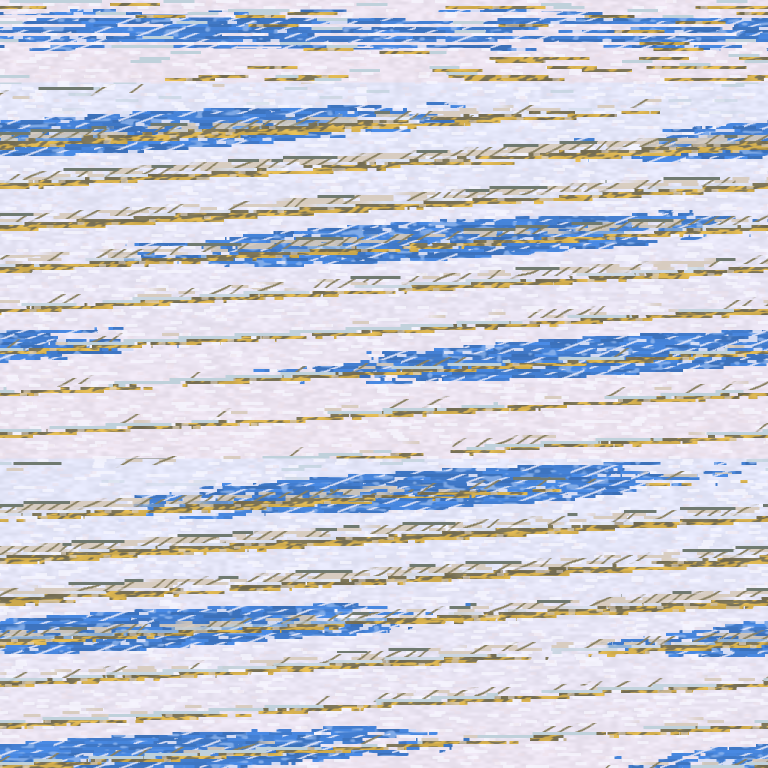
Write a WebGL 2 fragment shader that draws this texture.

```glsl
#version 300 es
precision highp float;

uniform vec2 u_resolution;
out vec4 fragColor;

#define ROWS 256.0          // woven rows over the height
#define TURNS 18.5          // sloping lines over the height
#define LINE_OFFSET -2.5
#define HEADER 0.107        // depth of the level strip at the top
#define BAND 0.49           // depth of one sloping band
#define PATCH_PERIOD 3.0    // patch spacing along the winding line
#define PATCH_CENTER 0.55
#define PATCH_SWAY 0.34     // uneven spacing of the patches
#define PATCH_LENGTH 0.36
#define PATCH_HEIGHT 0.44

const vec3 WHITE = vec3(0.97, 0.97, 1.0);
const vec3 COOL = vec3(0.89, 0.90, 0.975);
const vec3 ROSE = vec3(0.925, 0.89, 0.94);
const vec3 BLUE = vec3(0.26, 0.49, 0.81);
const vec3 SKY = vec3(0.56, 0.71, 0.93);
const vec3 GOLD = vec3(0.86, 0.71, 0.32);
const vec3 UMBER = vec3(0.48, 0.45, 0.34);
const vec3 BEIGE = vec3(0.84, 0.79, 0.73);
const vec3 MIST = vec3(0.75, 0.82, 0.86);

float hash(vec2 p, float seed) {
    vec3 q = fract(vec3(p.xyx) * 0.1031 + seed * 0.1371);
    q += dot(q, q.yzx + 33.33);
    return fract((q.x + q.y) * q.z);
}

// Random value per horizontal thread of the given length.
float thread(vec2 p, float len, float seed) {
    float row = floor(p.y * ROWS);
    float col = floor(p.x / len + 7.0 * hash(vec2(row, 3.0), seed));
    return hash(vec2(col, row), seed);
}

float noise(vec2 p, float seed) {
    vec2 i = floor(p), f = fract(p);
    f = f * f * (3.0 - 2.0 * f);
    float top = mix(hash(i, seed), hash(i + vec2(1, 0), seed), f.x);
    float low = mix(hash(i + vec2(0, 1), seed), hash(i + 1.0, seed), f.x);
    return mix(top, low, f.y);
}

vec3 ground(vec2 p, float depth) {
    vec3 c = mix(COOL, ROSE, smoothstep(0.1, 0.95, depth));
    c += 0.07 * (noise(p * vec2(110.0, ROWS), 1.0) - 0.5);
    c = mix(c, WHITE, 0.7 * step(0.85, thread(p, 0.015, 2.0)));
    return mix(c, vec3(0.93, 0.87, 0.90), 0.4 * step(0.93, thread(p, 0.008, 3.0)));
}

vec3 blueCloth(vec2 p) {
    vec3 c = BLUE * mix(0.88, 1.12, thread(p, 0.03, 4.0));
    c = mix(c, SKY, 0.8 * smoothstep(0.66, 0.85, noise(p * vec2(100.0, ROWS), 5.0)));
    float slant = fract(p.x * 30.0 + p.y * ROWS * 0.31);
    float gap = step(slant, 0.22) * step(0.55, thread(p, 0.03, 6.0));
    return mix(c, COOL, 0.9 * max(gap, step(0.95, thread(p, 0.012, 7.0))));
}

// Twisted fibre with slanted grains.
vec3 goldThread(vec2 p, float lower) {
    float grain = noise(vec2(p.x * 150.0 + p.y * 190.0, p.y * 330.0), 8.0);
    vec3 c = mix(UMBER, GOLD, smoothstep(-0.12, 0.12, mix(0.22, 0.66, lower) - grain));
    c = mix(c, BEIGE, 0.7 * step(0.90, thread(p, 0.009, 9.0)));
    return c * mix(0.9, 1.08, noise(p * vec2(60.0, 200.0), 10.0));
}

// Level strip: blue rows and scattered gold dashes.
vec3 header(vec2 p) {
    vec3 c = ground(p, 0.95);
    float row = floor(p.y * ROWS);
    float core = 1.0 - smoothstep(0.012, 0.034, abs(p.y - 0.041));
    float openRow = step(1.5, mod(row, 3.0)) * 0.85;
    float density = core * mix(0.65, 1.2, noise(vec2(p.x * 5.0, 0.0), 11.0)) - openRow;
    c = mix(c, blueCloth(p), step(thread(p, 0.06, 12.0), density));
    c = mix(c, MIST, step(0.95, thread(p, 0.04, 13.0)));
    float dash = step(0.87, thread(p, 0.065, 14.0)) * step(0.5, mod(row, 3.0));
    return mix(c, goldThread(p, 0.7), dash);
}

vec3 slopingBand(vec2 p) {
    float depth = fract((p.y - HEADER) / BAND);
    float rowY = (floor(p.y * ROWS) + 0.5) / ROWS;
    vec3 c = ground(p, depth);
    c = mix(c, MIST, 0.8 * step(0.95, thread(p, 0.03, 15.0)) * (1.0 - smoothstep(0.0, 0.12, depth)));

    // Long patches with frayed ends.
    float phase = rowY * TURNS + LINE_OFFSET + p.x;
    float shifted = phase + 0.64;
    float along = p.x - floor(shifted) + PATCH_CENTER;
    float across = abs(fract(shifted) - 0.5) / PATCH_HEIGHT;
    float index = floor(0.5 - along / PATCH_PERIOD);
    float reach = abs(along + index * PATCH_PERIOD - PATCH_SWAY * cos(1.25 * (index - 2.0))) / PATCH_LENGTH;
    float fray = 0.6 * (thread(p, 0.07, 16.0) - 0.3) + 0.25 * (thread(p, 0.02, 17.0) - 0.5);
    float edge = reach + 0.6 * pow(across, 6.0) + fray * smoothstep(0.3, 0.9, reach);
    c = mix(c, blueCloth(p), step(edge, 1.0));

    // Distance from the line, counted in rows, positive downwards.
    float lineId = floor(phase + 0.72);
    float d = (phase - lineId) * ROWS / TURNS;
    float path = p.x - lineId;
    float rich = 1.0 - smoothstep(0.3, 0.7, depth);
    float present = smoothstep(0.03, 0.13, depth);

    // Pale companion with slanted dark stitches.
    float side = d + 3.6 - 1.2 * noise(vec2(path * 1.5, 0.0), 18.0);
    float cover = mix(0.08, 0.72, rich * present) * mix(0.5, 1.1, noise(vec2(path * 4.0, 0.0), 19.0));
    float inside = 1.0 - smoothstep(1.0, 1.5, abs(side));
    c = mix(c, BEIGE, 0.9 * inside * step(thread(p, 0.022, 20.0), cover));
    float lean = p.x * 52.0 + p.y * ROWS * 0.33 + 0.8 * noise(vec2(path * 30.0, 0.0), 21.0);
    float kept = step(hash(vec2(floor(lean), lineId), 22.0), cover + 0.15);
    c = mix(c, UMBER * 1.12, inside * kept * step(fract(lean), 0.24));
    float cap = step(abs(side + 1.2), 0.5) * step(thread(p, 0.07, 23.0), 0.55 * cover * rich);
    c = mix(c, vec3(0.44, 0.48, 0.44), cap);

    // Misty edge above the main line.
    float veil = step(abs(d + 1.3), 0.6) * step(thread(p, 0.12, 24.0), 0.65);
    c = mix(c, MIST, veil * present * (1.0 - 0.7 * rich));

    // Main line: dark upper edge, gold below.
    float thick = mix(0.68, 1.5, rich * noise(vec2(path * 2.5, 0.0), 25.0));
    float ragged = 0.6 * (thread(p, 0.012, 26.0) - 0.5);
    float body = step(abs(d + ragged), thick) * step(thread(p, 0.06, 27.0), 0.95 * present);
    return mix(c, goldThread(p, smoothstep(-0.9, 0.5, d)), body);
}

void main() {
    // Four samples per pixel soften the thread ends.
    vec3 sum = vec3(0.0);
    for (int i = 0; i < 4; i++) {
        vec2 offset = vec2(i & 1, i >> 1) * 0.8 - 0.4;
        vec2 p = (gl_FragCoord.xy + offset) / u_resolution;
        p.y = 1.0 - p.y;
        sum += p.y < HEADER ? header(p) : slopingBand(p);
    }
    fragColor = vec4(clamp(sum * 0.25, 0.0, 1.0), 1.0);
}
```
